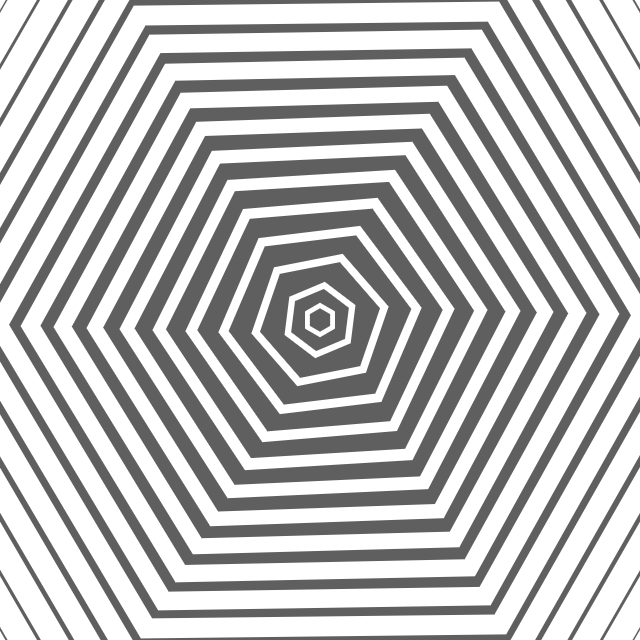
A WebGL 1 fragment shader for this pattern:

```glsl
precision highp float;
// Draws nested white hexagon outlines on grey, twisting and thickening outward.

uniform vec2 u_resolution;

// Apothem of the hexagon through p that has a corner along the unit axis
float hexApothem(vec2 p, vec2 axis) {
  vec2 q = abs(vec2(dot(p, axis), axis.x * p.y - axis.y * p.x));
  return max(q.y, dot(q, vec2(0.866025, 0.5)));
}

void main() {
  float shortSide = min(u_resolution.x, u_resolution.y);
  vec2 p = (gl_FragCoord.xy - 0.5 * u_resolution) / shortSide;
  float pixel = 1.0 / shortSide;

  // Each corner moves outward in equal steps, which untwists the rings
  float white = 0.0;
  for (int i = 0; i < 18; i++) {
    float ring = float(i);
    vec2 corner = vec2(0.0, 0.02266) + ring * vec2(0.05026, -0.0015);
    float radius = length(corner);
    float halfWidth = 0.5 * (0.00755 + 0.00215 * ring);
    float edge = abs(hexApothem(p, corner / radius) - 0.866025 * radius) - halfWidth;
    white = max(white, clamp(0.5 - edge / pixel, 0.0, 1.0));
  }

  vec3 grey = vec3(0.373);
  gl_FragColor = vec4(mix(grey, vec3(1.0), white), 1.0);
}
```
